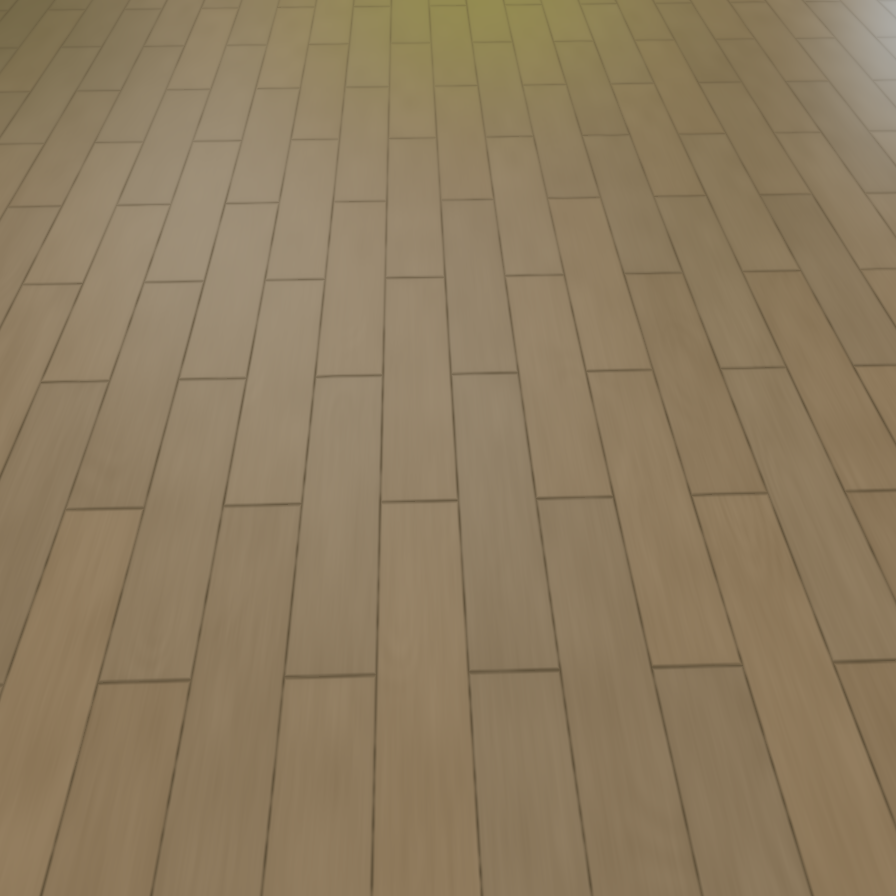
This texture is drawn by a WebGL 1 fragment shader. Its source:

```glsl
precision highp float;
// Wooden plank floor receding to a vanishing point above the canvas.
// Each pixel is projected to floor coordinates, split into half-offset planks,
// then given tone, grain, dark gaps and soft reflected window light.

uniform vec2 u_resolution;

const vec2 VANISH = vec2(0.448, 1.513);   // vanishing point, canvas units
const float PLANK_WIDTH = 0.0813;         // plank width per unit below horizon
const float PLANK_DEPTH = 3.529;          // planks per unit of inverse distance
const float JOINT_SKEW = 0.0063;          // slight tilt of the end joints

const vec3 WOOD = vec3(0.552, 0.472, 0.358);
const vec3 GAP = vec3(0.33, 0.28, 0.195);
const vec3 GREEN_LIGHT = vec3(0.585, 0.56, 0.31);
const vec3 WINDOW_LIGHT = vec3(0.71, 0.72, 0.72);
const vec3 PALE_SHEEN = vec3(0.655, 0.605, 0.525);
const vec3 SHADE = vec3(0.40, 0.37, 0.23);

float hash(vec2 p) {
  vec3 q = fract(vec3(p.xyx) * 0.1031);
  q += dot(q, q.yzx + 33.33);
  return fract((q.x + q.y) * q.z);
}

float noise(vec2 p) {
  vec2 i = floor(p);
  vec2 f = fract(p);
  f = f * f * (3.0 - 2.0 * f);
  float low = mix(hash(i), hash(i + vec2(1.0, 0.0)), f.x);
  float high = mix(hash(i + vec2(0.0, 1.0)), hash(i + vec2(1.0, 1.0)), f.x);
  return mix(low, high, f.y);
}

float edgeDistance(float t) {
  return abs(fract(t + 0.5) - 0.5);
}

// Soft line of a given half width, blurred by at least a pixel
float line(float dist, float halfWidth, float blur) {
  return 1.0 - smoothstep(halfWidth - blur, halfWidth + blur, dist);
}

// Elliptical pool of light
float glow(vec2 p, vec2 center, vec2 radius) {
  vec2 d = (p - center) / radius;
  return exp(-dot(d, d));
}

// Lengthwise fibres with faint arched growth rings
float grain(vec2 floorPos, float seed, float detail) {
  vec2 q = floorPos + vec2(seed * 37.0, seed * 19.0);
  float fibres = noise(q * vec2(16.0, 6.0)) - 0.5;
  float fine = noise(q * vec2(40.0, 14.0)) - 0.5;
  float blotches = noise(q * vec2(3.0, 6.0)) - 0.5;
  float rings = sin(34.0 * noise(q * vec2(2.2, 2.5)));
  float figured = smoothstep(0.5, 0.9, noise(q * vec2(1.3, 3.0) + 7.0));
  return blotches * 0.026
       + detail * (fibres * 0.016 + fine * 0.010 + rings * figured * 0.006);
}

vec3 plankColor(vec2 id, vec2 floorPos, float detail) {
  float tone = hash(id + 11.0) - 0.5;
  float warmth = hash(id + 53.0) - 0.5;
  vec3 color = WOOD * (1.0 + 0.05 * tone);
  color += warmth * vec3(0.009, -0.001, -0.010);
  return color + grain(floorPos, hash(id + 29.0), detail);
}

vec3 addLight(vec3 color, vec2 p) {
  color = mix(color, PALE_SHEEN, 0.62 * glow(p, vec2(0.22, 0.77), vec2(0.19, 0.24)));
  color = mix(color, PALE_SHEEN, 0.42 * glow(p, vec2(0.45, 0.60), vec2(0.28, 0.30)));
  color = mix(color, SHADE, 0.62 * glow(p, vec2(0.0, 1.02), vec2(0.17, 0.17)));
  color = mix(color, SHADE, 0.24 * glow(p, vec2(0.80, 0.92), vec2(0.15, 0.30)));
  color = mix(color, GREEN_LIGHT, 0.85 * glow(p, vec2(0.53, 1.02), vec2(0.20, 0.13)));
  return mix(color, WINDOW_LIGHT, 0.9 * glow(p, vec2(1.03, 1.0), vec2(0.10, 0.17)));
}

void main() {
  vec2 p = gl_FragCoord.xy / u_resolution;
  float blur = max(0.0022, 0.8 / min(u_resolution.x, u_resolution.y));

  // Project to the floor: u across the planks, v along them
  float below = VANISH.y - p.y;
  float slope = (p.x - VANISH.x) / below;
  float u = slope / PLANK_WIDTH + 0.27;
  float column = floor(u);
  float v = PLANK_DEPTH / below - JOINT_SKEW * u - 0.287 + 0.5 * mod(column, 2.0);
  vec2 id = vec2(column, floor(v));

  float detail = smoothstep(0.45, 1.1, below);
  vec3 color = addLight(plankColor(id, vec2(u, v), detail), p);

  // Canvas distances to the long seams and the end joints
  float seamDist = edgeDistance(u) * PLANK_WIDTH * below * inversesqrt(1.0 + slope * slope);
  float jointDist = edgeDistance(v) * below * below / PLANK_DEPTH;

  // Gaps with broken, uneven darkness that fades into the distance
  float wear = mix(0.45, 0.95, noise(vec2(floor(u + 0.5) * 9.0, p.y * 75.0)));
  float seam = line(seamDist, 0.0009 * below, blur) * wear;
  float joint = line(jointDist, 0.0013 * below * below, blur)
              * mix(0.4, 0.75, noise(vec2(u * 3.0, id.y * 5.0)));
  float bevel = exp(-min(seamDist, jointDist) / (0.004 * below));
  float fade = mix(0.45, 1.0, smoothstep(0.5, 1.0, below));
  float haze = 1.0 - 0.7 * glow(p, vec2(1.03, 1.0), vec2(0.12, 0.18));

  color *= 1.0 - 0.03 * bevel;
  color = mix(color, GAP, max(seam, joint) * fade * haze);
  gl_FragColor = vec4(color, 1.0);
}
```
